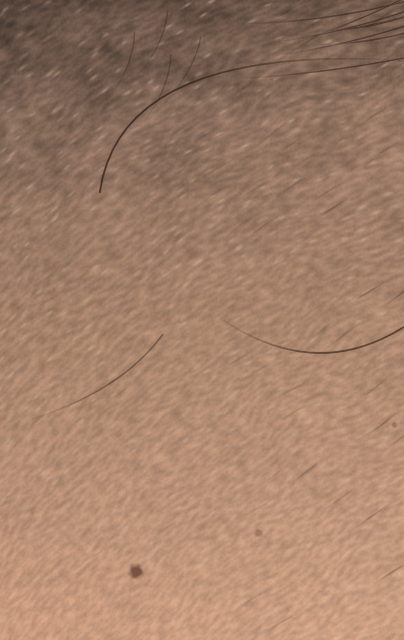
Reproduce this texture procedurally as a Shadertoy shader.

```glsl
const vec3 SKIN_TINT = vec3(1.0, 0.782, 0.640);
const vec3 SHADOW_TINT = vec3(1.0, 0.80, 0.69);
const vec3 FLECK_COLOR = vec3(0.86, 0.74, 0.64);
const vec3 HAIR_COLOR = vec3(0.20, 0.13, 0.10);
const vec3 MOLE_COLOR = vec3(0.37, 0.24, 0.18);
const float BASE_TONE = 0.785;
const float GRAIN_ANGLE = 0.87;
const vec2 GRAIN_SCALE = vec2(62.0, 155.0);
const float GRAIN_CONTRAST = 0.105;
const float BLOTCH_CONTRAST = 0.07;
const vec2 FLECK_CELLS = vec2(38.0, 85.0);
const float FINE_HAIR_ANGLE = 0.58;
const vec2 FINE_HAIR_CELLS = vec2(9.0, 34.0);
const float HAIR_WIDTH = 0.0011;
const int STRAY_HAIRS = 12;
const int CURVE_STEPS = 20;

vec2 hash2(vec2 p) {
    vec3 q = fract(p.xyx * vec3(0.1031, 0.1030, 0.0973));
    q += dot(q, q.yzx + 33.33);
    return fract((q.xx + q.yz) * q.zy);
}

float gradientDot(vec2 cell, vec2 corner, vec2 f) {
    float angle = 6.2832 * hash2(cell + corner).x;
    return dot(vec2(cos(angle), sin(angle)), f - corner);
}

float gradientNoise(vec2 p) {
    vec2 i = floor(p), f = p - i;
    vec2 u = f * f * f * (f * (f * 6.0 - 15.0) + 10.0);
    vec2 e = vec2(0.0, 1.0);
    return mix(mix(gradientDot(i, e.xx, f), gradientDot(i, e.yx, f), u.x),
               mix(gradientDot(i, e.xy, f), gradientDot(i, e.yy, f), u.x), u.y);
}

// Coordinates whose x axis runs along the given angle
vec2 alongAngle(vec2 p, float angle) {
    float c = cos(angle), s = sin(angle);
    return vec2(c * p.x + s * p.y, c * p.y - s * p.x);
}

// Scattered soft strokes, one per occupied cell
float strokes(vec2 p, vec2 cells, vec2 size, float share) {
    vec2 q = p * cells;
    q.x += 0.5 * hash2(vec2(floor(q.y), 7.0)).x;
    vec2 id = floor(q) + 200.0;
    vec2 rnd = hash2(id);
    vec2 d = (fract(q) - 0.5 - (rnd - 0.5) * 0.3) / size;
    float present = step(hash2(id + 61.0).x, share);
    return present * exp(-dot(d, d)) * (0.4 + 0.6 * rnd.y);
}

// Tapered quadratic curve from root a to tip c
float hair(vec2 p, vec2 a, vec2 b, vec2 c, float width, float px) {
    float nearest = 10.0, along = 0.0;
    vec2 start = a;
    for (int i = 1; i <= CURVE_STEPS; i++) {
        float t = float(i) / float(CURVE_STEPS);
        vec2 end = mix(mix(a, b, t), mix(b, c, t), t);
        vec2 span = end - start;
        float h = clamp(dot(p - start, span) / dot(span, span), 0.0, 1.0);
        float d = length(p - start - span * h);
        if (d < nearest) {
            nearest = d;
            along = t + (h - 1.0) / float(CURVE_STEPS);
        }
        start = end;
    }
    float fade = 1.0 - 0.8 * smoothstep(0.45, 1.0, along);
    return fade * (1.0 - smoothstep(width - 0.5 * px, width + 0.9 * px, nearest));
}

float mole(vec2 p, vec2 center, float radius) {
    float wobble = 0.25 * gradientNoise(p * 130.0);
    return 1.0 - smoothstep(0.45, 1.2, length(p - center) / radius + wobble);
}

void mainImage(out vec4 fragColor, in vec2 fragCoord) {
    float px = 1.0 / iResolution.y;
    vec2 p = fragCoord * px;
    float side = fragCoord.x / iResolution.x;
    float upper = smoothstep(0.45, 1.0, p.y);

    // Light falling off toward the top, most of all at the left
    float tone = BASE_TONE - 0.25 * p.y - 0.15 * pow(p.y, 5.0);
    tone += (side - 0.5) * (0.03 + 0.09 * upper);

    // Blotches and level creases
    float blotch = gradientNoise(p * vec2(9.0, 13.0)) + 0.6 * gradientNoise(p * 27.0 + 9.0);
    float crease = gradientNoise(p * vec2(11.0, 38.0) + vec2(3.0, 1.5 * blotch));
    tone += BLOTCH_CONTRAST * (0.35 + upper) * (blotch + 0.6 * upper * crease);

    // Slanted grain
    vec2 bend = 0.010 * vec2(gradientNoise(p * 8.0), gradientNoise(p * 8.0 + 40.0));
    vec2 g = alongAngle(p + bend, GRAIN_ANGLE - 0.2 * side);
    float grain = gradientNoise(g * GRAIN_SCALE) + 0.5 * gradientNoise(g * GRAIN_SCALE * 0.5 + 17.0);
    grain += 0.35 * gradientNoise(p * 230.0);
    tone += GRAIN_CONTRAST * grain;

    vec3 color = tone * mix(SKIN_TINT, SHADOW_TINT, upper * (1.0 - 0.5 * side));
    color.r += 0.015 * (1.0 - smoothstep(0.0, 0.3, p.y)) * (1.0 - side);

    // Pale flecks
    float flecks = strokes(g, FLECK_CELLS, vec2(0.22, 0.16), 0.26);
    flecks += strokes(g + 3.7, FLECK_CELLS * 0.83, vec2(0.20, 0.15), 0.18);
    color = mix(color, FLECK_COLOR, min(flecks, 1.0) * (0.38 + 0.08 * upper));

    // Short fine hairs, clearest at the right
    vec2 f = alongAngle(p + bend, FINE_HAIR_ANGLE);
    float fine = strokes(f, FINE_HAIR_CELLS, vec2(0.20, 0.055), 0.40);
    color = mix(color, HAIR_COLOR, fine * mix(0.08, 0.34, smoothstep(0.3, 0.9, side)));

    // Moles
    float spots = mole(p, vec2(0.212, 0.107), 0.012);
    spots += 0.4 * mole(p, vec2(0.404, 0.167), 0.007);
    spots += 0.5 * mole(p, vec2(0.616, 0.336), 0.005);
    color = mix(color, MOLE_COLOR, 0.75 * spots);

    // Long curved hairs
    float strands = hair(p, vec2(0.156, 0.70), vec2(0.19, 0.935), vec2(0.64, 0.905), HAIR_WIDTH, px);
    strands = max(strands, 0.85 * hair(p, vec2(0.64, 0.495), vec2(0.50, 0.40), vec2(0.35, 0.499), HAIR_WIDTH, px));
    strands = max(strands, 0.6 * hair(p, vec2(0.254, 0.477), vec2(0.19, 0.39), vec2(0.05, 0.345), HAIR_WIDTH * 0.8, px));

    // Stray hairs: sweeping at the upper right, steep at the upper left
    for (int i = 0; i < STRAY_HAIRS; i++) {
        vec2 r = hash2(vec2(float(i) + 3.0, 19.0));
        vec2 s = hash2(vec2(float(i) + 8.0, 53.0));
        bool sweeping = i % 3 != 0;
        vec2 root = sweeping ? vec2(0.65, 0.89 + 0.13 * r.x) : vec2(0.12 + 0.3 * r.x, 0.90 + 0.1 * r.y);
        vec2 reach = sweeping ? vec2(-0.12 - 0.16 * r.y, -0.02 - 0.06 * s.x) : vec2(-0.03 - 0.03 * s.x, -0.10);
        vec2 sag = sweeping ? vec2(0.0, -0.02 * s.y) : vec2(0.018, 0.0);
        float stray = hair(p, root, root + reach * 0.5 + sag, root + reach, HAIR_WIDTH * 0.75, px);
        strands = max(strands, stray * (sweeping ? 0.75 : 0.45));
    }
    color = mix(color, HAIR_COLOR, 0.78 * strands);

    fragColor = vec4(clamp(color, 0.0, 1.0), 1.0);
}
```
